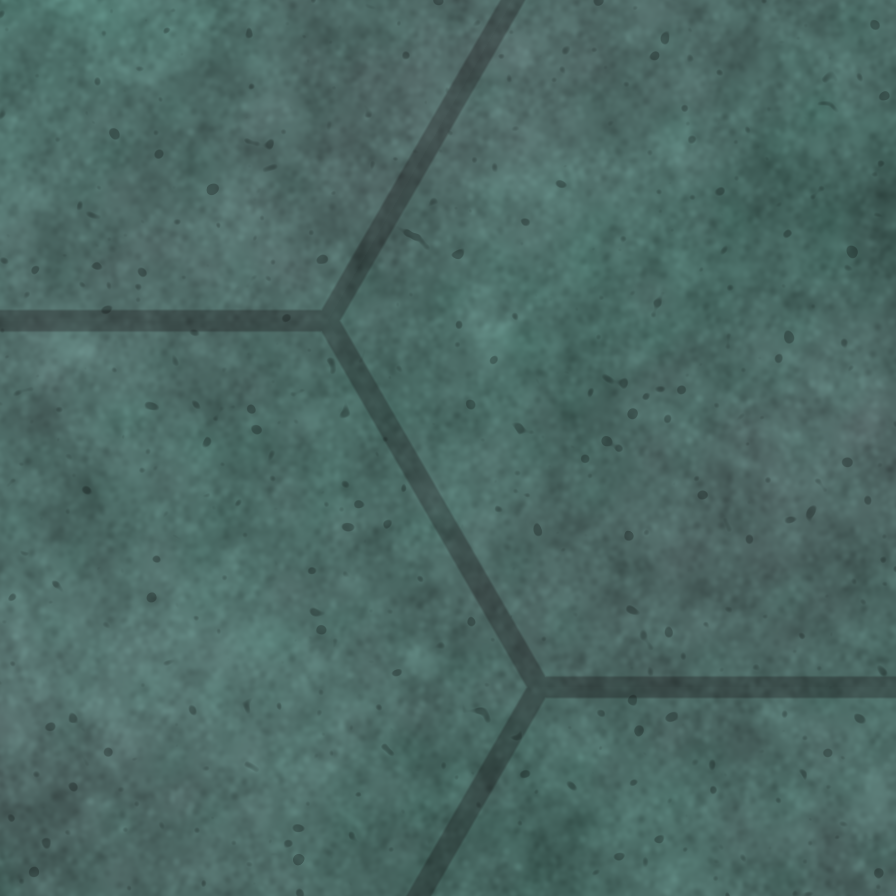
A WebGL 1 fragment shader for this pattern:

```glsl
precision highp float;

uniform vec2 u_resolution;

vec3 hash3(vec2 cell) {
    vec3 q = vec3(dot(cell, vec2(127.1, 311.7)),
                  dot(cell, vec2(269.5, 183.3)),
                  dot(cell, vec2(419.2, 371.9)));
    return fract(sin(q) * 43758.5);
}

// Cellular noise: one soft light or dark blob per cell, centred on zero
float blobNoise(vec2 p) {
    vec2 cell = floor(p);
    float sum = 0.0;
    for (int y = -1; y <= 1; y++) {
        for (int x = -1; x <= 1; x++) {
            vec2 neighbour = cell + vec2(float(x), float(y));
            vec3 h = hash3(neighbour);
            vec2 d = p - neighbour - h.xy;
            float falloff = max(0.0, 1.0 - dot(d, d));
            sum += (h.z * 2.0 - 1.0) * falloff * falloff * falloff;
        }
    }
    return sum;
}

// Broad clouds down to fine grain, turned at every octave
float mottle(vec2 p) {
    float sum = 0.0;
    p = p * 3.5 + 7.3;
    for (int i = 0; i < 6; i++) {
        sum += blobNoise(p);
        p = mat2(0.8, 0.6, -0.6, 0.8) * p * 2.05 + 3.7;
    }
    return sum;
}

// Flat-topped hexagons of unit height: xy = tile centre, z = distance to edge
vec3 hexTile(vec2 p) {
    vec2 period = vec2(1.732, 1.0);
    vec2 a = mod(p + 0.5 * period, period) - 0.5 * period;
    vec2 b = mod(p, period) - 0.5 * period;
    vec2 local = dot(a, a) < dot(b, b) ? a : b;
    vec2 q = abs(local);
    return vec3(p - local, 0.5 - max(q.y, dot(q, vec2(0.866, 0.5))));
}

void main() {
    vec2 uv = gl_FragCoord.xy / u_resolution;
    float tileHeight = 0.818;
    vec3 tile = hexTile((uv - vec2(0.838, 0.642)) / tileHeight);

    // Stone glaze with a slight change of shade from tile to tile
    float shade = 1.0 + 0.082 * mottle(uv);
    shade += 0.03 * (hash3(floor(tile.xy * 4.0 + 0.5)).x - 0.5);
    vec3 color = vec3(0.304, 0.422, 0.403) * shade;

    // Slow drift between grey and green
    float drift = sin(uv.x * 7.0 + 2.0 * sin(uv.y * 5.0))
                + sin(uv.y * 11.0 - uv.x * 4.0) + blobNoise(uv * 24.0);
    color += vec3(0.009, -0.001, 0.003) * drift;

    // Small dark pits
    float pit = smoothstep(0.75, 1.1, -blobNoise(uv * 75.0 + 19.0));
    color *= 1.0 - 0.25 * pit;

    // Translucent grout, so the stone grain shows through
    float soft = 0.001 + 0.75 / u_resolution.y;
    float grout = 1.0 - smoothstep(0.012 - soft, 0.012 + soft, tile.z * tileHeight);
    color *= mix(vec3(1.0), vec3(0.78, 0.74, 0.75), grout);

    gl_FragColor = vec4(color, 1.0);
}
```
